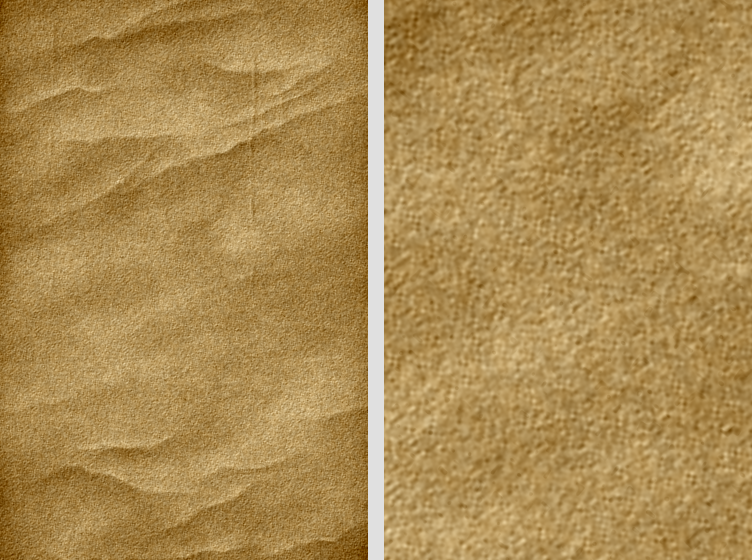
Left, the full canvas; right, a detail of the centre.
Reproduce this texture procedurally as a WebGL 2 fragment shader.

```glsl
#version 300 es
precision highp float;
// Draws a sheet of creased, grainy brown wrapping paper with darkened edges.

uniform vec2 u_resolution;
out vec4 fragColor;

const int CREASES = 28;
const vec3 PAPER = vec3(0.66, 0.53, 0.30);
const vec3 TONE_STEP = vec3(0.132, 0.150, 0.165);
const vec3 WARM_SHIFT = vec3(0.018, 0.000, -0.024);

float hash(vec2 p) {
    vec3 q = fract(p.xyx * 0.1031);
    q += dot(q, q.yzx + 33.33);
    return fract((q.x + q.y) * q.z);
}

float noise(vec2 p) {
    vec2 cell = floor(p), f = fract(p);
    f = f * f * (3.0 - 2.0 * f);
    float low = mix(hash(cell), hash(cell + vec2(1, 0)), f.x);
    float high = mix(hash(cell + vec2(0, 1)), hash(cell + vec2(1, 1)), f.x);
    return mix(low, high, f.y);
}

float fbm(vec2 p) {
    float sum = 0.0, weight = 0.53;
    for (int i = 0; i < 4; i++) {
        sum += weight * noise(p);
        p = mat2(1.6, 1.2, -1.2, 1.6) * p + 17.3;
        weight *= 0.5;
    }
    return sum;
}

vec2 rotate(vec2 p, float angle) {
    float c = cos(angle), s = sin(angle);
    return vec2(c * p.x + s * p.y, c * p.y - s * p.x);
}

// Lit slope above the fold, shadow below it, and a thin worn crest.
float crease(vec2 q, float halfLength, float width, float wear) {
    float fade = 1.0 - smoothstep(0.2, 1.0, abs(q.x) / halfLength);
    float slope = mix(-1.0, 0.9, smoothstep(-0.006, 0.006, q.y));
    float crest = wear * exp(-pow((q.y - 0.002) / 0.0028, 2.0));
    return fade * (slope * exp(-abs(q.y) / width) + crest);
}

float creases(vec2 p, float aspect) {
    float wave = 0.055 * (noise(p * 7.0) - 0.5) + 0.016 * (noise(p * 30.0) - 0.5);
    float wear = 1.3 * smoothstep(0.40, 0.75, noise(p * 24.0 + 5.0));
    float sum = 0.0;
    for (int i = 0; i < CREASES; i++) {
        float id = float(i);
        vec2 seed = vec2(id * 3.7 + 2.0, 11.0);
        float y = (id + hash(seed)) / float(CREASES);
        vec2 center = vec2(hash(seed + 1.3) * aspect, y);
        float angle = mix(-0.12, 0.62, hash(seed + 2.9));
        float halfLength = mix(0.09, 0.30, hash(seed + 4.1));
        float width = mix(0.008, 0.034, hash(seed + 6.7));
        float strength = mix(0.22, 0.85, smoothstep(0.06, 0.30, abs(y - 0.47)));
        vec2 q = rotate(p - center, angle);
        q.y += wave;
        sum += strength * crease(q, halfLength, width, wear);
    }
    return sum;
}

// Faint, broken vertical fold.
float foldLine(vec2 p, float x) {
    float d = p.x - x + 0.012 * (noise(vec2(p.y * 11.0, x * 50.0)) - 0.5);
    float broken = smoothstep(0.35, 0.65, noise(vec2(x * 90.0, p.y * 16.0)));
    float line = exp(-pow(d / 0.002, 2.0)) - 0.8 * exp(-pow((d - 0.005) / 0.003, 2.0));
    return line * broken * smoothstep(0.35, 0.60, p.y);
}

// Embossed fibres, fine and soft grains, sparse dark pits; turned off the axes.
float paperGrain(vec2 p) {
    vec2 g = rotate(p, 0.62) * 390.0;
    float emboss = noise(g) - noise(g + vec2(0.1, -1.0));
    float fine = noise(rotate(p, 1.15) * 440.0 + 13.0) - 0.5;
    float soft = noise(rotate(p, 0.35) * 190.0 + 40.0) - 0.5;
    float pits = smoothstep(0.78, 0.95, noise(rotate(p, 0.9) * 230.0 + 90.0));
    return 1.05 * emboss + 0.75 * fine + 0.55 * soft - 0.45 * pits;
}

float edgeStain(vec2 p, float aspect) {
    float side = min(p.x, aspect - p.x);
    float ends = min(p.y + 0.025, 1.0 - p.y);
    float patchy = 0.25 + 1.3 * fbm(p * 6.0 + 3.0);
    float rim = exp(-side / 0.020) + 0.7 * exp(-ends / 0.028);
    float halo = exp(-side / 0.10) + 0.8 * exp(-ends / 0.12);
    return patchy * (0.80 * rim + 0.36 * halo);
}

void main() {
    vec2 p = gl_FragCoord.xy / u_resolution.y;
    float aspect = u_resolution.x / u_resolution.y;

    // Broad crumples and narrow wrinkles run gently upwards to the right.
    vec2 drift = rotate(p, 0.30) + 0.05 * vec2(noise(p * 5.0), noise(p * 5.0 + 8.0));
    float broad = fbm(drift * vec2(2.8, 8.5) + 21.0) - 0.5;
    float wrinkle = fbm(drift * vec2(7.0, 24.0) + 44.0) - 0.5;
    float mottle = fbm(p * 19.0 + 60.0) - 0.5;
    float worn = smoothstep(0.56, 0.76, fbm(p * 9.0 + 31.0));
    float stain = edgeStain(p, aspect);

    float tone = 0.06 + 1.75 * broad + 0.65 * wrinkle + 0.55 * mottle + 0.35 * worn;
    tone += 0.85 * creases(p, aspect);
    tone += 0.50 * (foldLine(p, aspect * 0.14) + foldLine(p, aspect * 0.68));
    tone = clamp(tone, -1.3, 0.95) - stain + paperGrain(p);

    float warmth = 1.2 * (noise(rotate(p, 0.5) * 130.0 + 7.0) - 0.5) + 0.3 * stain;
    vec3 color = PAPER + TONE_STEP * tone + WARM_SHIFT * warmth;
    fragColor = vec4(clamp(color, 0.0, 1.0), 1.0);
}
```
